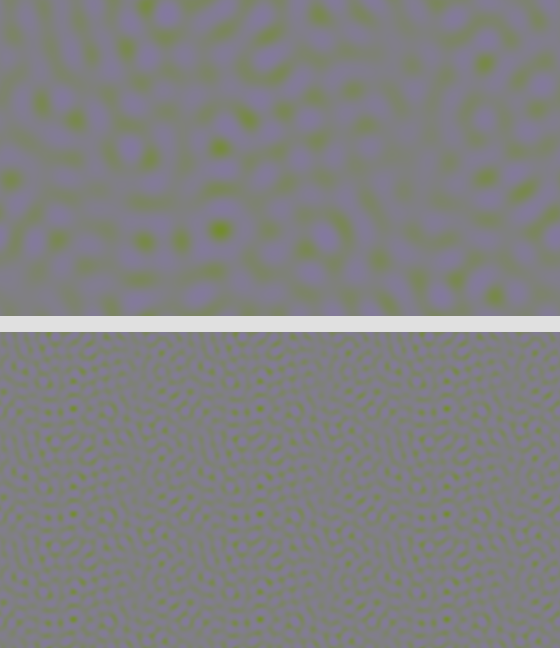
Top: one tile. Bottom: repeated 3 by 3.
Reproduce this pattern procedurally as a WebGL 2 fragment shader.

```glsl
#version 300 es
precision highp float;

// Soft mottled field of violet and olive spots and short worms on grey.
// Many sine waves of similar length and random direction are layered; each
// has whole-number repeats across the canvas, so every edge wraps.

uniform vec2 u_resolution;
out vec4 fragColor;

const float TAU = 6.28319;
const int WAVE_COUNT = 56;
const float MIN_REPEATS = 13.4;  // longest wave, in repeats per canvas width
const float MAX_REPEATS = 18.2;  // shortest wave

// Repeatable random value in 0..1 for a wave index and a stream number.
float hash(float index, float stream) {
    float p = fract((index + 71.7 * stream) * 0.1031);
    p *= p + 33.33;
    p *= p + p;
    return fract(p);
}

// Whole-number repeats in x and y for a wave of given angle and frequency.
vec2 wrappedFrequency(float angle, float repeats, float aspect) {
    return round(repeats * vec2(cos(angle), sin(angle) * aspect));
}

// Layered sines in all directions, scaled to zero mean and unit deviation.
float waveField(vec2 uv, float aspect) {
    float sum = 0.0;
    for (int i = 0; i < WAVE_COUNT; i++) {
        float index = float(i) + 1.0;
        float angle = 0.5 * TAU * (index + hash(index, 1.0)) / float(WAVE_COUNT);
        float repeats = mix(MIN_REPEATS, MAX_REPEATS, hash(index, 2.0));
        float phase = hash(index, 3.0);
        vec2 frequency = wrappedFrequency(angle, repeats, aspect);
        sum += sin(TAU * (dot(frequency, uv) + phase));
    }
    return sum * sqrt(2.0 / float(WAVE_COUNT));
}

// Grey at zero, violet above and olive below; the bend deepens the olive.
vec3 tint(float level) {
    const vec3 grey = vec3(0.500, 0.500, 0.505);
    const vec3 violetTilt = vec3(0.008, -0.0095, 0.055);
    const vec3 oliveBend = vec3(-0.001, 0.0005, -0.006);
    return grey + level * violetTilt + level * level * oliveBend;
}

void main() {
    vec2 uv = gl_FragCoord.xy / u_resolution;
    float aspect = u_resolution.y / u_resolution.x;
    fragColor = vec4(tint(waveField(uv, aspect)), 1.0);
}
```
